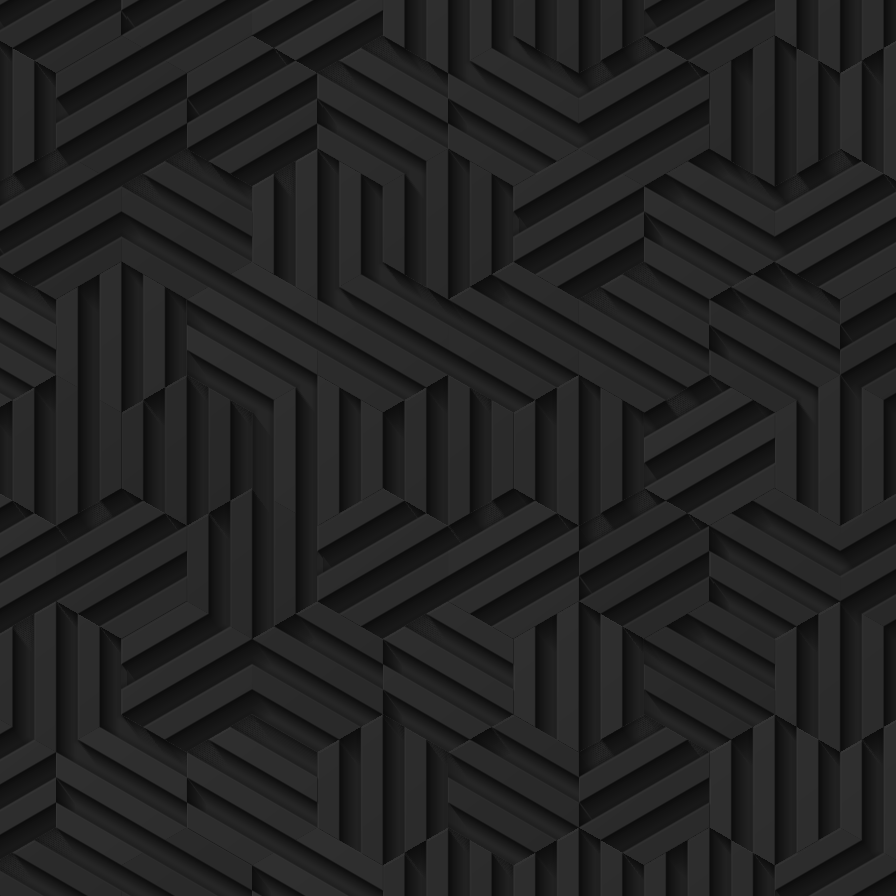
Reproduce this pattern procedurally as a WebGL 1 fragment shader.

```glsl
precision highp float;
uniform vec2 u_resolution;

const vec2 LIGHT = vec2(-0.6, 0.8);

float hash(vec2 p) {
  return fract(sin(dot(p, vec2(127.1, 311.7))) * 43758.5453);
}

// Offset from the nearest hexagon centre in xy, tile index in zw
vec4 hexTile(vec2 p) {
  vec2 cell = vec2(1.0, 1.7320508);
  vec2 idA = floor(p / cell + 0.5);
  vec2 idB = floor(p / cell) + 0.5;
  vec2 a = p - idA * cell;
  vec2 b = p - idB * cell;
  return dot(a, a) < dot(b, b) ? vec4(a, idA * 2.0) : vec4(b, idB * 2.0);
}

// Signed distance to the bars, positive on their faces
float barDistance(vec4 tile) {
  // Seven steps of 60 degrees make upright bars a little more frequent
  float angle = floor(hash(tile.zw + 3.0) * 7.0) * 1.0471976;
  float across = dot(tile.xy, vec2(cos(angle), sin(angle)));
  return (0.25 - abs(fract((across + 0.5) * 3.0 + 0.25) - 0.5)) / 3.0;
}

float seamDistance(vec2 q) {
  q = abs(q);
  return 0.5 - max(q.x, dot(q, vec2(0.5, 0.8660254)));
}

float raised(vec2 p, float soft) {
  return smoothstep(-soft, soft, barDistance(hexTile(p)));
}

// Soft shadow that fades with distance from the bar casting it
float castShadow(vec2 p) {
  float shade = 0.0;
  for (int i = 1; i <= 20; i++) {
    float t = float(i) / 20.0;
    shade = max(shade, raised(p + LIGHT * t * 0.26, 0.012) * (1.0 - t));
  }
  return shade;
}

void main() {
  float size = min(u_resolution.x, u_resolution.y);
  float px = 6.857 / size;
  vec2 p = gl_FragCoord.xy * px - vec2(2.929, 6.009);
  vec4 tile = hexTile(p);
  float bar = barDistance(tile);
  float seam = seamDistance(tile.xy);

  // Grooves, darkest beside the bars that shade them
  float groove = mix(0.148, 0.05, pow(castShadow(p), 0.8));
  groove *= mix(0.82, 1.0, smoothstep(0.0, 0.05, -bar));

  // Faces with a slight tone per tile and a thin lit edge
  float face = 0.157 + 0.024 * hash(tile.zw + 17.0);
  face += 0.008 * dot(tile.xy, LIGHT);
  face += 0.022 * (1.0 - raised(p + LIGHT * 0.016, px));

  float cover = smoothstep(-px, px, min(bar, seam + 0.4 * px));
  gl_FragColor = vec4(vec3(mix(groove, face, cover)), 1.0);
}
```
